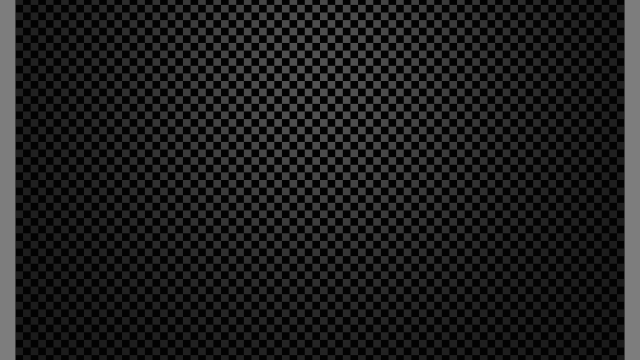
This pattern is drawn by a Shadertoy shader. Its source:

```glsl
// Checkered dark panel, 80 columns wide, between two plain grey side bars.
// Antialiased square waves on both axes are multiplied into the checks,
// and a soft radial glow above the middle lights the grey squares.

const float COLUMNS = 80.0;
const float CELL = 0.02115;               // square size, in canvas heights
const vec2 GLOW_CENTER = vec2(0.0, 0.27);
const vec3 BAR_COLOR = vec3(0.49);
const vec3 BLACK_CHECK = vec3(0.008);

// Square wave alternating between +1 and -1 in each unit, with soft edges.
vec2 squareWave(vec2 p, float pixel) {
    vec2 parity = 1.0 - 2.0 * mod(floor(p), 2.0);
    vec2 edgeDistance = 0.5 - abs(fract(p) - 0.5);
    return parity * clamp(2.0 * edgeDistance / pixel, 0.0, 1.0);
}

// Coverage of the light squares: 1 inside them, 0 on the black ones.
float checker(vec2 p, float pixel) {
    vec2 wave = squareWave(p, pixel);
    return 0.5 - 0.5 * wave.x * wave.y;
}

// Brightness that falls off smoothly from a center.
float radialGlow(vec2 p, vec2 center, float low, float high, float falloff) {
    vec2 offset = p - center;
    return mix(low, high, exp(-falloff * dot(offset, offset)));
}

// Coverage of a vertical band of the given half width.
float verticalBand(float x, float halfWidth, float pixel) {
    return clamp((halfWidth - abs(x)) / pixel + 0.5, 0.0, 1.0);
}

void mainImage(out vec4 fragColor, in vec2 fragCoord) {
    // Centered coordinates in canvas heights
    vec2 uv = (fragCoord - 0.5 * iResolution.xy) / iResolution.y;
    float pixel = 1.0 / iResolution.y;

    // Lit checks
    float glow = radialGlow(uv, GLOW_CENTER, 0.10, 0.32, 3.1);
    float check = checker(uv / CELL, pixel / CELL);
    vec3 panel = mix(BLACK_CHECK, vec3(glow), check);

    // Side bars
    float panelMask = verticalBand(uv.x, 0.5 * COLUMNS * CELL, pixel);
    fragColor = vec4(mix(BAR_COLOR, panel, panelMask), 1.0);
}
```
